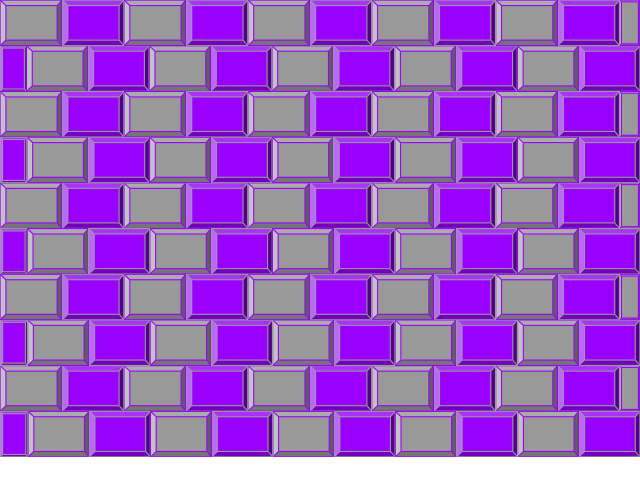
This pattern is drawn by a WebGL 2 fragment shader. Its source:

```glsl
#version 300 es
precision highp float;
// Bevelled bricks in running bond, alternately grey and violet, over a white strip.
// Each brick is a box whose four mitred sides are shaded as if lit from the upper
// left; its outlines take the main colour of its neighbour.

// Lengths are fractions of the canvas width.
#define CANVAS_HEIGHT 0.75
#define ROWS 10.0
#define ROW_HEIGHT 0.0714
#define BRICK_WIDTH 0.0968
#define ODD_ROW_START 0.0410
#define ROW_DRIFT 0.0003
#define BEVEL_SIDES vec2(0.0092, 0.0075)
#define BEVEL_ENDS vec2(0.0087, 0.0087)
#define LINE_HALF 0.00085
#define EDGE_LINE 0.0010
#define VIOLET vec3(0.60, 0.0, 1.0)
#define GREY vec3(0.60)

uniform vec2 u_resolution;
out vec4 fragColor;

// Coverage of a region whose signed distance is positive inside.
float coverage(float inside, float pixel) {
    return clamp(0.5 + inside / pixel, 0.0, 1.0);
}

// Shade of a bevel side: 0 left, 1 right, 2 top, 3 bottom.
vec3 bevelColor(int side, bool violet) {
    if (side == 0) return violet ? vec3(0.74, 0.40, 1.0) : vec3(0.76);
    if (side == 1) return violet ? vec3(0.32, 0.0, 0.54) : vec3(0.37);
    if (side == 2) return violet ? vec3(0.66, 0.20, 0.98) : vec3(0.67);
    return violet ? vec3(0.45, 0.0, 0.75) : vec3(0.46);
}

// q is measured from the top left corner of a brick of the given size.
vec3 brick(vec2 q, vec2 size, bool violet, float pixel) {
    // Cut bricks get proportionally thinner bevels.
    float shrink = min(size.x / BRICK_WIDTH, 1.0);
    vec2 sides = BEVEL_SIDES * shrink;
    vec2 ends = BEVEL_ENDS * shrink;

    // Depth across each bevel, 0 at the outer edge and 1 at the face.
    vec2 across = vec2(q.x, size.x - q.x) / sides;
    vec2 down = vec2(q.y, size.y - q.y) / ends;
    float nearX = min(across.x, across.y);
    float nearY = min(down.x, down.y);
    float depth = min(nearX, nearY);

    int sideX = across.x < across.y ? 0 : 1;
    int sideY = down.x < down.y ? 2 : 3;
    int side = nearX < nearY ? sideX : sideY;
    float width = side == 0 ? sides.x : side == 1 ? sides.y : ends.x;

    vec3 body = violet ? VIOLET : GREY;
    vec3 lineColor = violet ? GREY : VIOLET;
    vec3 color = depth < 1.0 ? bevelColor(side, violet) : body;

    // Face outline, mitre lines and outer edge.
    float outline = coverage(LINE_HALF - abs(depth - 1.0) * width, pixel);
    float mitreDistance = abs(nearX - nearY) * width * 0.707;
    float mitre = coverage(LINE_HALF - mitreDistance, pixel) * step(depth, 1.0);
    float edge = coverage(EDGE_LINE - depth * width, pixel);
    return mix(color, lineColor, max(outline, max(mitre, edge)));
}

void main() {
    float pixel = 1.0 / u_resolution.x;
    vec2 p = gl_FragCoord.xy / u_resolution * vec2(1.0, CANVAS_HEIGHT);
    p.y = CANVAS_HEIGHT - p.y;

    // Rows count from the top; odd rows are shifted and drift slightly.
    float row = min(floor(p.y / ROW_HEIGHT), ROWS - 1.0);
    bool oddRow = mod(row, 2.0) > 0.5;
    float start = oddRow ? ODD_ROW_START + ROW_DRIFT * row : 0.0;
    float pitch = oddRow ? (1.0 - start) / 10.0 : BRICK_WIDTH;

    // Bricks are cut off at the left and right borders.
    float column = floor((p.x - start) / pitch);
    float left = max(start + column * pitch, 0.0);
    float right = min(start + (column + 1.0) * pitch, 1.0);
    bool violet = mod(column, 2.0) > 0.5;

    vec2 q = p - vec2(left, row * ROW_HEIGHT);
    vec3 color = brick(q, vec2(right - left, ROW_HEIGHT), violet, pixel);

    // White strip below the wall.
    color = mix(color, vec3(1.0), coverage(p.y - ROWS * ROW_HEIGHT, pixel));
    fragColor = vec4(color, 1.0);
}
```
